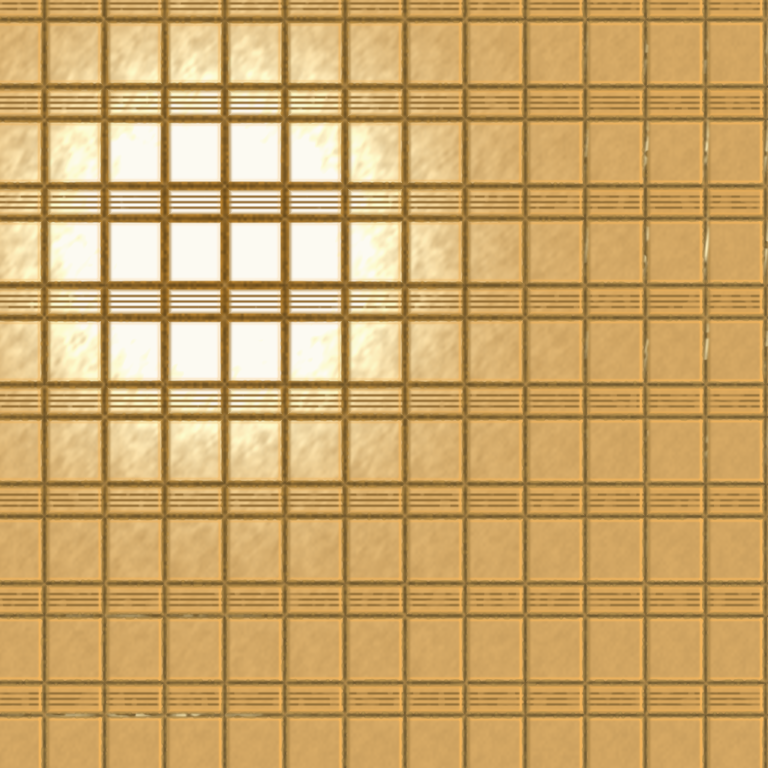
Reproduce this pattern procedurally as a three.js fragment shader.

```glsl
varying vec2 vUv;

#define REPEATS vec2(12.78, 7.73)
#define ANCHOR vec2(0.058, 0.6074)
#define LIGHT_POS vec2(0.282, 0.674)
#define LIGHT_SPREAD 0.043
#define BAND_HALF 0.0211
#define PIN_GAP 0.0072
#define PIN_HALF 0.0015
#define GROOVE_HALF vec2(0.0034, 0.0058)
#define EDGE 0.0016
#define WEAR 0.5
#define GOLD vec3(0.82, 0.645, 0.38)
#define ORANGE vec3(0.93, 0.69, 0.35)

float hash(vec2 p) {
  return fract(sin(dot(p, vec2(127.1, 311.7))) * 43758.5453);
}

float noise(vec2 p) {
  vec2 i = floor(p);
  vec2 f = fract(p);
  f = f * f * (3.0 - 2.0 * f);
  return mix(mix(hash(i), hash(i + vec2(1.0, 0.0)), f.x),
             mix(hash(i + vec2(0.0, 1.0)), hash(i + vec2(1.0, 1.0)), f.x), f.y);
}

float stroke(float d, float halfWidth) {
  return 1.0 - smoothstep(halfWidth - EDGE, halfWidth + EDGE, abs(d));
}

float bump(float d, float spread) {
  return exp(-d * d / (spread * spread));
}

void main() {
  // Repeating cell, with signed distances to its column line and band centre
  vec2 p = (vUv - ANCHOR) * REPEATS;
  vec2 cell = floor(p);
  vec2 local = fract(p);
  vec2 d = (fract(p + 0.5) - 0.5) / REPEATS;
  float rail = abs(d.y) - BAND_HALF;
  float inBand = 1.0 - smoothstep(-EDGE, EDGE, rail);

  // Hammered relief: slanted dents shared by the tiles, plus loose flecks
  vec2 slant = vec2(local.x * 7.0 - local.y * 4.0, local.y * 8.0);
  float flecks = noise(vec2(vUv.x * 150.0 - vUv.y * 70.0, vUv.y * 110.0) + hash(cell));
  float dents = noise(slant) * 0.5 + flecks * 0.5 - 0.5;
  float grain = noise(vUv * vec2(260.0, 210.0));

  // Light pool with a broad, faint skirt
  vec2 toLight = vUv - LIGHT_POS;
  float r2 = dot(toLight, toLight);
  float lit = exp(-r2 / 0.13);
  float glow = exp(-r2 / LIGHT_SPREAD) * (1.0 + WEAR * dents);
  glow += 0.12 * lit * (1.0 + 1.5 * dents);

  // Gold faces
  vec3 color = GOLD * (1.0 + 0.13 * dents * (0.4 + lit) + 0.03 * (grain - 0.5));
  color = mix(color, ORANGE * 0.96, 0.4 * inBand * (1.0 - lit));
  color += vec3(0.50, 0.80, 1.02) * glow;
  color = min(color, vec3(0.99, 0.98, 0.95));

  // Pinstripes inside each band, broken up away from the light
  float pins = max(stroke(d.y, PIN_HALF), stroke(abs(d.y) - PIN_GAP, PIN_HALF));
  float broken = smoothstep(0.25, 0.6, noise(vUv * vec2(120.0, 70.0)) + 0.5 * lit);
  vec3 pinColor = mix(vec3(0.56, 0.43, 0.22), vec3(0.55, 0.38, 0.14), lit);
  color = mix(color, pinColor, pins * mix(0.5, 0.92, broken));

  // Warm rims beside the grooves, with a shaded shoulder on the other side
  float halfWidth = mix(GROOVE_HALF.x, GROOVE_HALF.y, lit);
  float rim = bump(d.x + halfWidth + 0.0024, 0.0020);
  rim += 0.7 * bump(abs(rail) - halfWidth - 0.0022, 0.0018);
  color = mix(color, ORANGE * 1.03, min(rim, 1.0) * mix(1.0, 0.15, lit));
  float shoulder = bump(d.x - halfWidth - 0.0010, 0.0024);
  shoulder = max(shoulder, 0.8 * bump(rail + halfWidth + 0.0005, 0.0020));
  color = mix(color, vec3(0.66, 0.51, 0.27), 0.6 * shoulder);

  // Grooves, narrower and rougher where the light fades
  float rough = (grain - 0.5) * 0.0030 * (1.0 - lit);
  float column = stroke(d.x, halfWidth + rough);
  float row = stroke(rail, halfWidth + rough);
  vec3 grooveColor = mix(vec3(0.46, 0.37, 0.20), vec3(0.48, 0.33, 0.10), lit);
  grooveColor *= 0.88 + 0.3 * grain;
  float core = max(bump(d.x, 0.6 * halfWidth), bump(rail, 0.6 * halfWidth));
  grooveColor = mix(grooveColor * 1.35, grooveColor * 0.92, core);
  color = mix(color, grooveColor, max(column, row) * mix(0.88, 0.97, lit));

  // Worn knots where grooves cross
  float knot = bump(d.x, 0.0045) * bump(rail, 0.0045);
  color = mix(color, vec3(0.72, 0.56, 0.31), 0.85 * knot * grain);

  // Glints on the far columns and on the lower rails
  float bend = 0.002 * sin(local.y * 6.2832);
  float columnGlint = bump(d.x - 0.001 + bend, 0.0024) * bump(local.y - 0.54, 0.22);
  columnGlint *= bump(vUv.x - 0.91, 0.15) * bump(vUv.y - 0.70, 0.28);
  float railGlint = bump(d.y + BAND_HALF, 0.0022) * bump(local.x - 0.4, 0.40);
  railGlint *= bump(vUv.x - 0.20, 0.14) * bump(vUv.y - 0.10, 0.10);
  float sparkle = smoothstep(0.2, 0.6, noise(vUv * 110.0));
  color = mix(color, vec3(0.98, 0.91, 0.70), (columnGlint + railGlint) * sparkle);

  gl_FragColor = vec4(color, 1.0);
}
```
